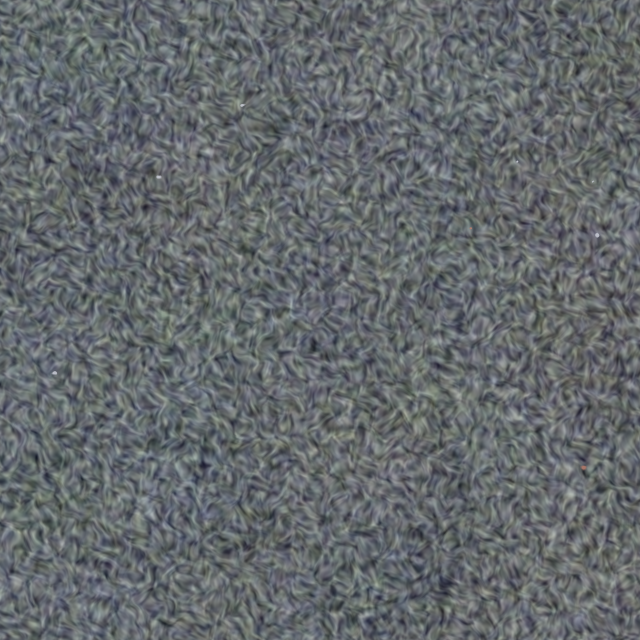
Reproduce this texture procedurally as a three.js fragment shader.

```glsl
// Draws grey felted wool: short tangled fibres with faint colour drifts and rare specks.
#define BASE_COLOR vec3(0.394, 0.414, 0.426)
#define FIBRE_FREQ vec2(50.0, 108.0)  // cells along and across a fibre
#define FIBRE_CONTRAST 0.30
#define BLOTCH_CONTRAST 0.075
#define TINT_STRENGTH 0.085
#define WARP 0.006
#define SPECK_GRID 9.0
#define SPECK_CHANCE 0.09
#define SPECK_RADIUS 0.006
#define WHITE_SPECK vec3(0.80, 0.81, 0.85)
#define CORAL_SPECK vec3(0.74, 0.50, 0.43)

varying vec2 vUv;

float hash(vec2 p) {
  vec3 q = fract(p.xyx * vec3(0.1031, 0.1030, 0.0973));
  q += dot(q, q.yzx + 33.33);
  return fract((q.x + q.y) * q.z);
}

// Dot product of a random unit gradient with the offset from its lattice corner.
float cornerSlope(vec2 cell, vec2 offset) {
  float angle = 6.28318 * hash(cell);
  return dot(vec2(cos(angle), sin(angle)), offset);
}

float gradientNoise(vec2 p) {
  vec2 i = floor(p);
  vec2 f = p - i;
  vec2 u = f * f * f * (f * (f * 6.0 - 15.0) + 10.0);
  vec2 e = vec2(1.0, 0.0);
  float low = mix(cornerSlope(i, f), cornerSlope(i + e, f - e), u.x);
  float high = mix(cornerSlope(i + e.yx, f - e.yx), cornerSlope(i + e.xx, f - e.xx), u.x);
  return mix(low, high, u.y);
}

// Stretched noise in four directions, each taking over in its own patches.
float fibres(vec2 p) {
  float total = 0.0;
  float power = 0.0;
  for (int k = 0; k < 4; k++) {
    float n = float(k);
    float angle = 0.70 + 0.68 * n;
    vec2 along = vec2(cos(angle), sin(angle));
    vec2 q = vec2(dot(p, along), dot(p, vec2(-along.y, along.x)));
    float strand = gradientNoise(q * FIBRE_FREQ + 200.0 + 71.0 * n);
    float fuzz = gradientNoise(q * FIBRE_FREQ * 1.75 + 500.0 + 37.0 * n);
    float bias = mix(0.6, 1.2, step(0.5, n));
    float weight = bias * exp(6.0 * gradientNoise(p * 22.0 + 90.0 + 43.0 * n));
    total += weight * (strand + 0.45 * fuzz);
    power += weight * weight;
  }
  return total * inversesqrt(power);
}

// Soft light and dark areas, from wide drifts down to small tufts.
float blotches(vec2 p) {
  return 0.5 * gradientNoise(p * 4.0 + 310.0)
       + 0.6 * gradientNoise(p * 11.0 + 350.0)
       + 0.7 * gradientNoise(p * 27.0 + 390.0);
}

// Olive against violet-blue, and warm against cool, with a cool left side.
vec3 tint(vec2 p) {
  float olive = 0.5 * gradientNoise(p * 7.0 + 420.0) + gradientNoise(p * 48.0 + 460.0);
  float warm = 0.4 * gradientNoise(p * 5.0 + 520.0) + 0.8 * gradientNoise(p * 58.0 + 560.0);
  warm += 0.25 * (p.x - 0.5);
  return olive * vec3(0.05, 0.32, -0.62) + warm * vec3(0.50, -0.03, -0.36);
}

// Sparse lint crumbs; alpha holds the coverage.
vec4 specks(vec2 p) {
  vec2 cell = floor(p * SPECK_GRID);
  vec2 seed = cell + 17.0;
  vec2 centre = (cell + 0.2 + 0.6 * vec2(hash(seed + 31.0), hash(seed + 67.0))) / SPECK_GRID;
  vec2 d = p - centre;
  float radius = SPECK_RADIUS * mix(0.5, 1.0, hash(seed + 101.0));
  float dist = length(d * vec2(1.0, 1.3)) + 0.003 * gradientNoise(p * 160.0);
  float present = step(hash(seed), SPECK_CHANCE);
  float coral = step(0.82, hash(seed + 139.0));
  float cover = present * (1.0 - smoothstep(0.3 * radius, radius, dist));
  return vec4(mix(WHITE_SPECK, CORAL_SPECK, coral), 0.85 * cover);
}

void main() {
  vec2 bend = vec2(gradientNoise(vUv * 45.0 + 610.0), gradientNoise(vUv * 45.0 + 680.0));
  float strand = fibres(vUv + WARP * bend);
  float tone = FIBRE_CONTRAST * strand + BLOTCH_CONTRAST * blotches(vUv);

  // Shadows between fibres lean violet-blue, lit fibres lean green.
  vec3 color = BASE_COLOR + tone * vec3(1.0, 1.04, 0.93);
  color += TINT_STRENGTH * tint(vUv + WARP * bend);

  vec4 speck = specks(vUv);
  gl_FragColor = vec4(mix(color, speck.rgb, speck.a), 1.0);
}
```
